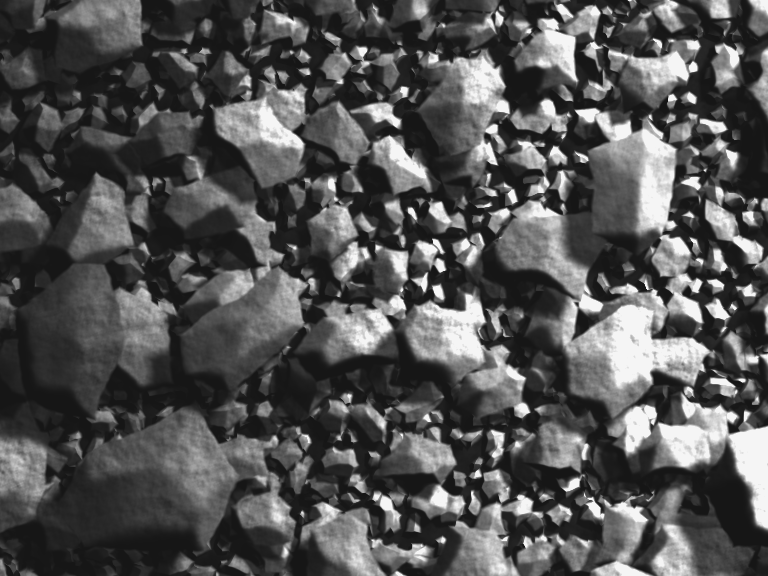
Reproduce this texture procedurally as a Shadertoy shader.

```glsl
const int   LAYERS       = 6;
const int   SIDES        = 6;
const float FINEST_CELL  = 0.037;   // cell size of the smallest gravel
const float LAYER_GROWTH = 1.52;
const float EDGE_SOFT    = 0.0033;
const float FACET_SHARP  = 32.0;
const float SHADOW_REACH = 0.52;
const float SHADOW_LEFT  = 0.22;    // light remaining inside a cast shadow
const float RELIEF       = 1.5;
const float BLACK_LEVEL  = 0.085;
const float WHITE_LEVEL  = 0.96;
const float LEFT_LIGHT   = 0.58;
const float RIGHT_LIGHT  = 1.46;
const float CONTRAST     = 1.1;
const vec3  LIGHT        = vec3(0.56, 0.55, 0.62);
const float TAU          = 6.2831853;

float hash(vec2 p) {
    vec3 h = fract(vec3(p.xyx) * 0.1031);
    h += dot(h, h.yzx + 33.33);
    return fract((h.x + h.y) * h.z);
}

vec2 hash2(vec2 p) {
    return vec2(hash(p), hash(p + vec2(37.0, 91.0)));
}

float noise(vec2 p) {
    vec2 i = floor(p), f = fract(p);
    f = f * f * (3.0 - 2.0 * f);
    return mix(mix(hash(i), hash(i + vec2(1, 0)), f.x),
               mix(hash(i + vec2(0, 1)), hash(i + vec2(1, 1)), f.x), f.y);
}

float fbm(vec2 p) {
    float sum = 0.0, amp = 0.5;
    for (int i = 0; i < 4; i++) {
        sum += amp * noise(p);
        p = mat2(1.6, 1.2, -1.2, 1.6) * p + 17.0;
        amp *= 0.5;
    }
    return sum;
}

// One cutting plane: outward direction, distance, slope
vec4 sidePlane(vec2 id, int i) {
    vec2 rnd = hash2(id + float(i) * vec2(13.0, 7.0) + 5.0);
    float angle = (float(i) + 0.55 * rnd.x + hash(id + 3.0)) * TAU / float(SIDES);
    float axis = hash(id + 71.0) * TAU;
    float stretch = mix(0.58, 1.0, abs(cos(angle - axis)));
    float slope = mix(0.5, 2.2, hash(id + float(i) * 19.0 + 200.0));
    return vec4(cos(angle), sin(angle), stretch * mix(0.78, 1.05, rnd.y), slope);
}

// Signed distance to the convex outline
float stoneEdge(vec2 q, vec2 id) {
    float d = -9.0;
    for (int i = 0; i < SIDES; i++) {
        vec4 s = sidePlane(id, i);
        d = max(d, dot(q, s.xy) - s.z);
    }
    return d;
}

// Add one facet, weighted so that the lowest plane wins
void addFacet(inout vec2 acc, float height, vec2 tilt) {
    float lambert = max(dot(normalize(vec3(tilt, 1.0)), LIGHT), 0.0);
    float weight = exp(-FACET_SHARP * height);
    acc += weight * vec2(lambert, 1.0);
}

float stoneLight(vec2 q, vec2 id) {
    vec2 acc = vec2(0.0);
    for (int i = 0; i < SIDES; i++) {
        vec4 s = sidePlane(id, i);
        addFacet(acc, (s.z - dot(q, s.xy)) * s.w, s.xy * s.w);
    }
    for (int i = 0; i < 2; i++) {
        vec2 tilt = (hash2(id + float(i) * 29.0 + 400.0) - 0.5) * 1.0;
        addFacet(acc, 0.46 - dot(q, tilt), tilt);
    }
    return acc.x / acc.y;
}

void mainImage(out vec4 fragColor, in vec2 fragCoord) {
    vec2 uv = fragCoord / iResolution.xy;
    vec2 p = fragCoord / iResolution.y;

    // Rough surface, lit by its slope along the light
    float rough = fbm(p * 42.0);
    float relief = rough - fbm(p * 42.0 + LIGHT.xy * 0.3);
    float patches = noise(p * 11.0 + 50.0);
    float surface = 0.72 + 0.56 * rough + RELIEF * relief * mix(0.4, 1.2, patches);

    // Chipped, slightly bent outlines
    vec2 bend = vec2(noise(p * 19.0), noise(p * 19.0 + 40.0)) - 0.5;
    vec2 chip = vec2(noise(p * 85.0), noise(p * 85.0 + 60.0)) - 0.5;
    vec2 bent = p + 0.014 * bend + 0.003 * chip;

    // Stack stones from fine gravel to boulders
    float lit = 0.1 * rough;
    float cell = FINEST_CELL;
    for (int layer = 0; layer < LAYERS; layer++) {
        float level = float(layer) / float(LAYERS - 1);
        vec2 shift = float(layer) * vec2(7.37, 3.61);
        vec2 grid = bent / cell + shift;
        vec2 base = floor(grid);
        for (int y = -1; y <= 1; y++)
        for (int x = -1; x <= 1; x++) {
            vec2 corner = base + vec2(x, y);
            vec2 id = corner + float(layer) * 113.0 + 300.0;

            // Larger stones are rarer, above all near the top
            float stoneY = clamp((corner.y + 0.5 - shift.y) * cell, 0.0, 1.0);
            float presence = mix(0.95, 0.34, level) * mix(1.0, mix(1.2, 0.65, stoneY), level);
            if (hash(id + 9.0) > presence) continue;

            float radius = mix(0.34, 0.54, hash(id + 21.0));
            vec2 q = (grid - corner - 0.5 - 0.5 * (hash2(id) - 0.5)) / radius;
            if (dot(q, q) > 5.2) continue;

            float shade = stoneEdge(q + normalize(LIGHT.xy) * SHADOW_REACH, id);
            lit *= mix(SHADOW_LEFT, 1.0, smoothstep(-0.08, 0.12, shade));

            float soft = EDGE_SOFT / (cell * radius);
            float edge = stoneEdge(q, id);
            if (edge < soft) {
                float albedo = mix(0.58, 1.14, hash(id + 57.0));
                float body = stoneLight(q, id) * albedo * surface;
                lit = mix(body, lit, smoothstep(-soft, soft, edge));
            }
        }
        cell *= LAYER_GROWTH;
    }

    // Uneven daylight, strongest at the right
    float daylight = mix(LEFT_LIGHT, RIGHT_LIGHT, smoothstep(0.0, 1.0, uv.x));
    daylight *= mix(0.85, 1.15, noise(p * 2.6 + 8.0));
    float tone = BLACK_LEVEL + 0.92 * pow(max(lit, 0.0) * daylight, CONTRAST);
    fragColor = vec4(vec3(min(tone, WHITE_LEVEL)), 1.0);
}
```
